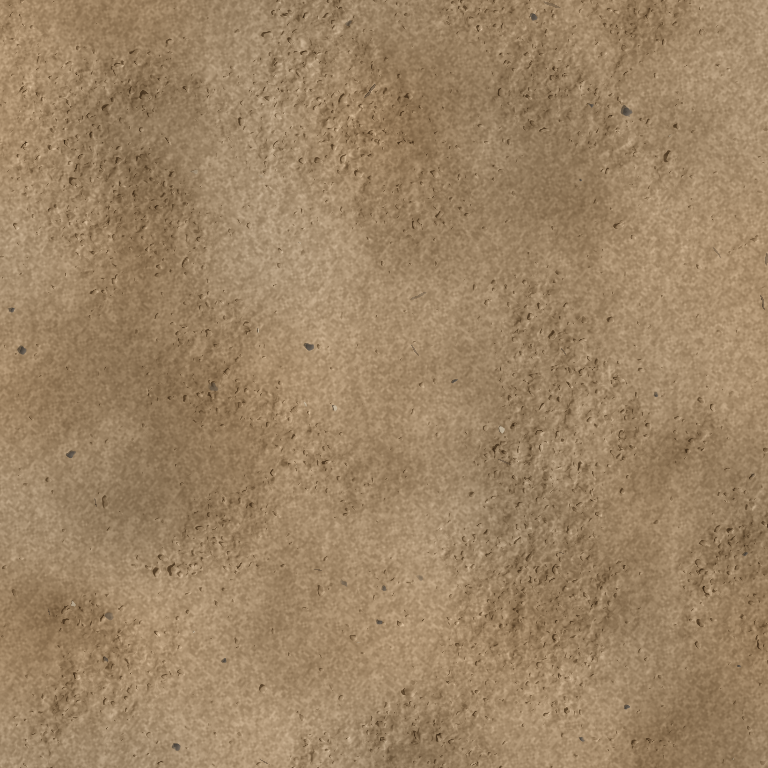
Reproduce this texture procedurally as a three.js fragment shader.

```glsl
// Dry sandy soil with soft stains, crumbly rough patches, clods, pebbles and twigs.
varying vec2 vUv;

const vec3 SAND = vec3(0.615, 0.515, 0.393);
const vec3 TONE_TINT = vec3(0.85, 1.0, 1.26);   // blue fades fastest in the dark
const vec3 STONE = vec3(0.29, 0.27, 0.25);
const vec3 PALE_CHIP = vec3(0.80, 0.75, 0.66);
const vec3 TWIG = vec3(0.36, 0.29, 0.22);
const vec2 LIGHT = vec2(0.91, -0.41);           // direction towards the sun
const float STAIN_SCALE = 6.0;
const float STAIN_CONTRAST = 0.54;
const float ROUGH_SCALE = 7.0;
const float RELIEF_SCALE = 60.0;
const float RELIEF_STEP = 0.0026;
const float GRAIN_SCALE = 330.0;
const float GRAIN_CONTRAST = 0.23;
const float RAGGED = 0.0042;                    // raggedness of the clod outlines
const float EDGE = 0.0010;                      // edge softness in canvas units

vec4 hash4(vec2 p) {
  vec4 q = fract(p.xyxy * vec4(0.1031, 0.1030, 0.0973, 0.1099));
  q += dot(q, q.wzxy + 33.33);
  return fract((q.xxyz + q.yzzw) * q.zywx);
}

float noise(vec2 p) {
  vec2 i = floor(p), f = fract(p);
  f = f * f * (3.0 - 2.0 * f);
  float bottom = mix(hash4(i).x, hash4(i + vec2(1.0, 0.0)).x, f.x);
  float top = mix(hash4(i + vec2(0.0, 1.0)).x, hash4(i + 1.0).x, f.x);
  return mix(bottom, top, f.y);
}

vec2 noise2(vec2 p) {
  return vec2(noise(p), noise(p + 31.7)) - 0.5;
}

// Layered noise, each layer turned against the last
float fbm(vec2 p) {
  float sum = 0.0, weight = 0.5;
  for (int i = 0; i < 4; i++) {
    sum += weight * noise(p);
    p = mat2(1.6, 1.2, -1.2, 1.6) * p + 17.3;
    weight *= 0.5;
  }
  return sum / 0.9375;
}

float oval(vec2 d, float angle, float stretch) {
  float c = cos(angle), s = sin(angle);
  d = mat2(c, -s, s, c) * d;
  return length(d * vec2(1.0, stretch));
}

// Cellular scatter of ovals: x = cover, y = sunlit side, z = shadow
vec3 scatter(vec2 p, float cells, float density, float size, float stretch) {
  vec2 g = p * cells + cells * 0.37;
  vec2 id = floor(g);
  float soft = EDGE * cells;
  vec3 result = vec3(0.0);
  for (int y = -1; y <= 1; y++) {
    for (int x = -1; x <= 1; x++) {
      vec2 cell = id + vec2(float(x), float(y));
      vec4 rnd = hash4(cell + cells);
      float presence = smoothstep(rnd.w, rnd.w + 0.04, density);
      float radius = size * mix(0.35, 1.0, rnd.z * rnd.z);
      float angle = 6.2832 * fract(rnd.z * 7.0 + rnd.x);
      float thinness = stretch * mix(0.7, 1.3, rnd.y);
      vec2 d = g - cell - 0.2 - 0.6 * rnd.xy;
      float body = oval(d, angle, thinness);
      float shade = oval(d + LIGHT * radius * 0.8 / thinness, angle, thinness);
      body = presence * (1.0 - smoothstep(radius - soft, radius + soft, body));
      shade = presence * (1.0 - smoothstep(radius - soft, radius + soft, shade));
      result.x = max(result.x, body);
      result.y += body * dot(d, LIGHT) / radius;
      result.z = max(result.z, shade);
    }
  }
  result.z *= 1.0 - result.x;
  return result;
}

float clodTone(vec3 clod) {
  return 0.02 * clod.x + 0.26 * clod.y - 0.72 * clod.z;
}

void main() {
  vec2 p = vUv;
  vec2 warped = p + 0.04 * noise2(p * 12.0);
  vec2 ragged = p + RAGGED * noise2(p * 120.0) + 0.6 * RAGGED * noise2(p * 260.0);

  // Broad stains, gentle in the lights, and rough patches
  float stain = fbm(warped * STAIN_SCALE + 3.7) - 0.5;
  stain -= 0.5 * max(stain - 0.03, 0.0);
  float rough = smoothstep(0.46, 0.72, fbm(warped * ROUGH_SCALE + 41.0));
  float tone = 0.045 + STAIN_CONTRAST * stain - 0.06 * rough;

  // Sunlit crumbly relief with deeper hollows
  vec2 q = ragged * RELIEF_SCALE;
  float slope = fbm(q) - fbm(q + LIGHT * RELIEF_STEP * RELIEF_SCALE);
  float relief = slope * mix(0.4, 1.25, rough);
  tone += relief - 1.6 * max(-relief - 0.09, 0.0);

  // Sand grain, turned off the axes
  vec2 grain = mat2(0.8, 0.6, -0.6, 0.8) * p * GRAIN_SCALE;
  tone += GRAIN_CONTRAST * (noise(grain) - 0.5);
  tone += GRAIN_CONTRAST * 0.35 * (noise(grain.yx * 0.47 + 9.0) - 0.5);

  // Clods, from few large ones to many crumbs
  tone += clodTone(scatter(ragged, 26.0, 0.03 + 0.18 * rough, 0.21, 1.8));
  tone += clodTone(scatter(ragged, 58.0, 0.04 + 0.34 * rough, 0.29, 1.7));
  tone += 0.8 * clodTone(scatter(ragged, 105.0, 0.06 + 0.36 * rough, 0.33, 1.5));

  vec3 color = SAND * exp(tone * TONE_TINT);
  color *= 1.0 + vec3(0.03, 0.0, -0.04) * (noise(p * 6.0 + 70.0) - 0.5);

  // Stray stones, pale chips and twigs
  vec3 stone = scatter(ragged, 19.0, 0.07, 0.11, 1.3);
  vec3 chip = scatter(ragged, 23.0, 0.04, 0.09, 1.7);
  vec3 twig = scatter(p + 0.3 * (ragged - p), 15.0, 0.07, 0.2, 7.0);
  color *= 1.0 - 0.4 * max(stone.z, max(chip.z, twig.z));
  color = mix(color, TWIG, 0.6 * twig.x);
  color = mix(color, STONE * (1.0 + 0.5 * stone.y), 0.8 * stone.x);
  color = mix(color, PALE_CHIP, 0.8 * chip.x);
  gl_FragColor = vec4(color, 1.0);
}
```
